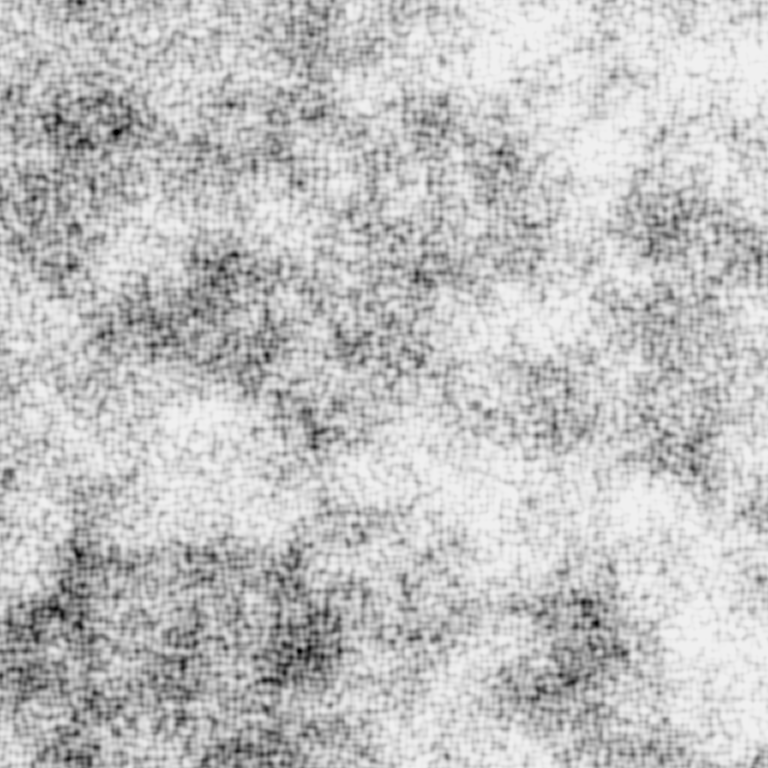
This texture is drawn by a Shadertoy shader. Its source:

```glsl
const float TAU = 6.28318;

// Cloudy blotches
const int   CLOUD_OCTAVES = 5;
const float CLOUD_SCALE   = 4.0;
const float CLOUD_GAIN    = 0.8;
const float CLOUD_AMOUNT  = 2.2;

// Fine crossed fibres: cells across and along each thread
const vec2  WEAVE_CELLS   = vec2(128.0, 56.0);
const float WEAVE_AMOUNT  = 1.8;

// Brightening from left to right
const float SIDE_SLOPE    = 1.15;

// Tone curve: grey = mid + contrast * t - shoulder * t * t
const float TONE_MID      = 0.774;
const float TONE_CONTRAST = 0.132;
const float TONE_SHOULDER = 0.026;
const float TONE_LIMIT    = 2.5;

float hash(vec2 cell) {
    vec3 q = fract(cell.xyx * vec3(0.1031, 0.1030, 0.0973));
    q += dot(q, q.yzx + 33.33);
    return fract((q.x + q.y) * q.z);
}

// Contribution of one lattice corner with a random unit gradient
float corner(vec2 cell, vec2 offset) {
    float angle = TAU * hash(cell);
    return dot(vec2(cos(angle), sin(angle)), offset);
}

float gradientNoise(vec2 p) {
    vec2 cell = floor(p);
    vec2 f = p - cell;
    vec2 fade = f * f * f * (f * (f * 6.0 - 15.0) + 10.0);
    vec2 e = vec2(1.0, 0.0);
    float low  = mix(corner(cell, f), corner(cell + e, f - e), fade.x);
    float high = mix(corner(cell + e.yx, f - e.yx), corner(cell + e.xx, f - e.xx), fade.x);
    return mix(low, high, fade.y);
}

float clouds(vec2 p) {
    float sum = 0.0;
    float amplitude = 1.0;
    p *= CLOUD_SCALE;
    for (int i = 0; i < CLOUD_OCTAVES; i++) {
        sum += amplitude * gradientNoise(p);
        amplitude *= CLOUD_GAIN;
        p = 2.0 * p + vec2(17.3, 41.7);
    }
    return sum;
}

// Short upright and level streaks laid over each other
float weave(vec2 p) {
    float upright = gradientNoise(p * WEAVE_CELLS + 211.0);
    float level = gradientNoise(p * WEAVE_CELLS.yx + 467.0);
    return upright + level;
}

void mainImage(out vec4 fragColor, in vec2 fragCoord) {
    vec2 uv = fragCoord / iResolution.xy;

    float tone = CLOUD_AMOUNT * clouds(uv + 7.0)
               + WEAVE_AMOUNT * weave(uv)
               + SIDE_SLOPE * (uv.x - 0.5);
    tone = min(tone, TONE_LIMIT);

    float grey = TONE_MID + TONE_CONTRAST * tone - TONE_SHOULDER * tone * tone;
    fragColor = vec4(vec3(clamp(grey, 0.0, 1.0)), 1.0);
}
```
